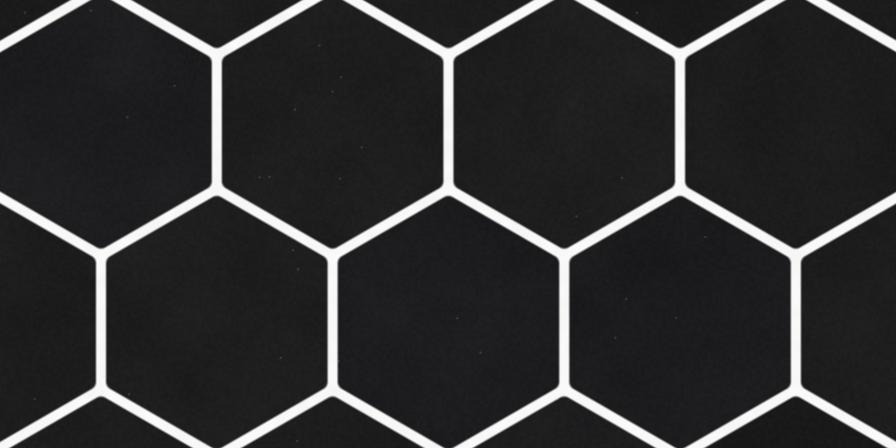
A WebGL 1 fragment shader for this pattern:

```glsl
precision highp float;

// Near-black hexagonal tiles, point up, set in thin white grout.
// Two interleaved rectangular lattices give the nearest tile centre; a rounded
// hexagon distance cuts the grout, and hashed value noise mottles each tile.

uniform vec2 u_resolution;

// Lengths are in canvas heights.
#define TILE_PITCH 0.517
#define TILE_ORIGIN vec2(0.001, 0.280)
#define GROUT_WIDTH 0.0225
#define EDGE_SOFTNESS 0.0035
#define CORNER_ROUND 0.010
#define TILE_COLOR vec3(0.109, 0.109, 0.114)
#define GROUT_COLOR vec3(0.973, 0.973, 0.971)
#define TONE_VARIATION 0.014
#define CLOUD_STRENGTH 0.030
#define GRAIN_STRENGTH 0.018
#define SPECK_STRENGTH 0.10

float hash(vec2 p) {
    vec3 q = fract(p.xyx * 0.1031);
    q += dot(q, q.yzx + 33.33);
    return fract((q.x + q.y) * q.z);
}

float valueNoise(vec2 p) {
    vec2 cell = floor(p);
    vec2 f = fract(p);
    f = f * f * (3.0 - 2.0 * f);
    float low = mix(hash(cell), hash(cell + vec2(1.0, 0.0)), f.x);
    float high = mix(hash(cell + vec2(0.0, 1.0)), hash(cell + 1.0), f.x);
    return mix(low, high, f.y);
}

float cloudNoise(vec2 p) {
    float sum = 0.0;
    float weight = 0.5;
    for (int octave = 0; octave < 4; octave++) {
        sum += weight * valueNoise(p);
        p = p * 2.03 + 17.3;
        weight *= 0.5;
    }
    return sum / 0.9375;
}

float smoothMax(float a, float b, float k) {
    float h = max(k - abs(a - b), 0.0) / k;
    return max(a, b) + 0.25 * k * h * h;
}

// Offset from the centre of the nearest hexagonal tile.
vec2 tileOffset(vec2 p, vec2 period) {
    vec2 a = p - period * floor(p / period + 0.5);
    vec2 b = p - period * (floor(p / period) + 0.5);
    return dot(a, a) < dot(b, b) ? a : b;
}

// Distance inward from the tile boundary, with slightly rounded corners.
float boundaryDistance(vec2 q) {
    float side = abs(q.x);
    float rising = abs(dot(q, vec2(0.5, 0.8660254)));
    float falling = abs(dot(q, vec2(-0.5, 0.8660254)));
    float slant = smoothMax(rising, falling, CORNER_ROUND);
    return 0.5 * TILE_PITCH - smoothMax(side, slant, CORNER_ROUND);
}

// Sparse pale dust points.
float dustSpecks(vec2 p) {
    vec2 grid = p * 22.0;
    vec2 cell = floor(grid);
    vec2 center = 0.2 + 0.6 * vec2(hash(cell + 3.7), hash(cell + 91.2));
    float present = step(0.975, hash(cell + 41.0));
    return present * (1.0 - smoothstep(0.03, 0.09, length(fract(grid) - center)));
}

void main() {
    vec2 p = (gl_FragCoord.xy - vec2(0.5 * u_resolution.x, 0.0)) / u_resolution.y;

    // Hexagonal layout and a stable integer id for each tile.
    vec2 period = TILE_PITCH * vec2(1.0, 1.7320508);
    vec2 lattice = p - TILE_ORIGIN;
    vec2 local = tileOffset(lattice, period);
    vec2 tileId = floor((lattice - local) / (0.5 * period) + 0.5);

    // Worn tile face: tone, soft mottling, fine grain and dust.
    float tone = hash(tileId + 23.0) - 0.5;
    float cloud = cloudNoise(p * 7.0 + 11.0 * tileId + 50.0) - 0.5;
    float grain = valueNoise(p * 170.0 + 400.0) - 0.5;
    float shade = TONE_VARIATION * tone + CLOUD_STRENGTH * cloud
        + GRAIN_STRENGTH * grain + SPECK_STRENGTH * dustSpecks(p + 5.0);
    vec3 tile = TILE_COLOR + shade;
    tile.b += 0.008 * (hash(tileId + 67.0) - 0.5);

    // Grout with a faint unevenness and softened edges.
    vec3 grout = GROUT_COLOR + 0.02 * (valueNoise(p * 40.0 + 90.0) - 0.5);
    float softness = max(EDGE_SOFTNESS, 0.75 / u_resolution.y);
    float edge = boundaryDistance(local) - 0.5 * GROUT_WIDTH;
    float face = smoothstep(-softness, softness, edge);

    gl_FragColor = vec4(mix(grout, tile, face), 1.0);
}
```
